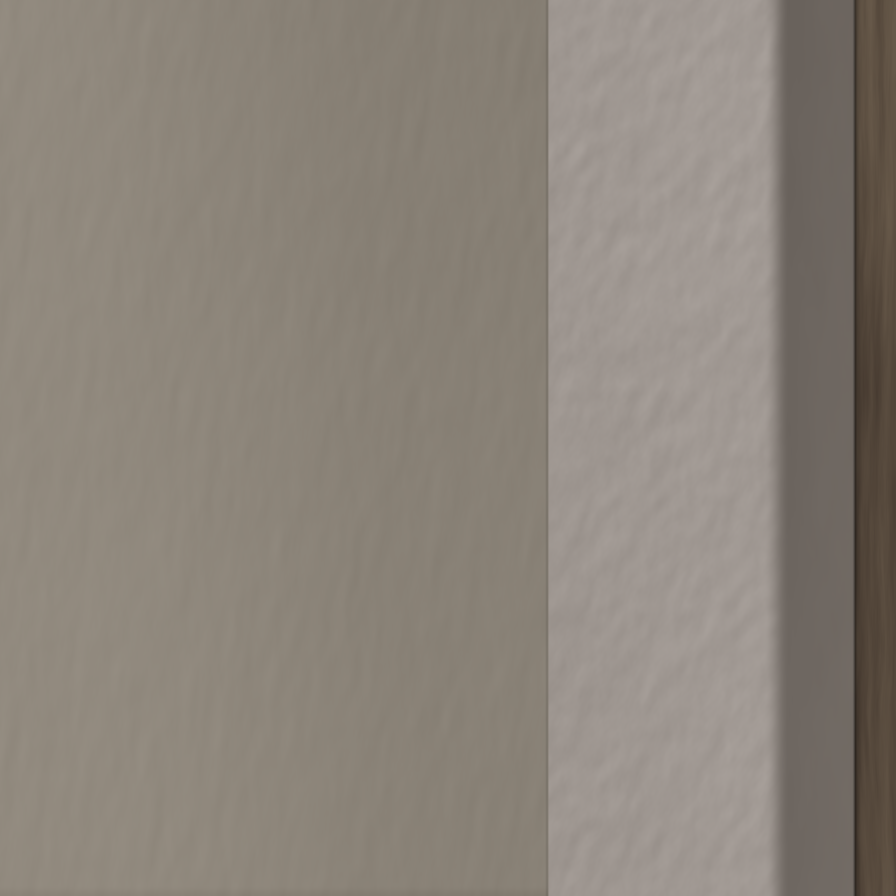
A Shadertoy shader for this texture:

```glsl
// Plastered wall beside a pale rounded post, its shaded side and a strip of dark wood.

float hash(vec2 p) {
    return fract(sin(dot(p, vec2(127.1, 311.7))) * 43758.5453);
}

float valueNoise(vec2 p) {
    vec2 cell = floor(p);
    vec2 f = fract(p);
    f = f * f * (3.0 - 2.0 * f);
    float low = mix(hash(cell), hash(cell + vec2(1.0, 0.0)), f.x);
    float high = mix(hash(cell + vec2(0.0, 1.0)), hash(cell + vec2(1.0)), f.x);
    return mix(low, high, f.y);
}

// Layered noise centred on zero
float fbm(vec2 p) {
    float sum = 0.0;
    float amplitude = 0.5;
    for (int i = 0; i < 4; i++) {
        sum += amplitude * (valueNoise(p) - 0.5);
        p = p * 2.03 + vec2(17.3, 9.1);
        amplitude *= 0.5;
    }
    return sum;
}

// Side-lit bumps: the height slope along a step in noise space
float relief(vec2 p, vec2 lightStep) {
    return fbm(p + lightStep) - fbm(p - lightStep);
}

// Slants vertical grain to the right as it rises
vec2 slant(vec2 p, float amount) {
    return vec2(p.x - amount * p.y, p.y);
}

float edge(float x, float position, float softness) {
    return smoothstep(position - softness, position + softness, x);
}

vec3 wallColor(vec2 uv, float seam) {
    float across = uv.x / seam;
    float shade = smoothstep(0.0, 0.85, across + 0.22 * (uv.y - 0.5));
    vec3 color = mix(vec3(0.572, 0.542, 0.498), vec3(0.531, 0.502, 0.459), shade);
    color += 0.012 * (0.5 - uv.y) * across;
    vec2 grain = slant(uv, 0.12) * vec2(75.0, 20.0);
    color += 0.024 * relief(grain, vec2(0.35, -0.1));
    color += 0.012 * fbm(uv * vec2(7.0, 4.0));
    return color - 0.025 * smoothstep(0.012, 0.0, uv.y);
}

vec3 postColor(vec2 uv, float seam) {
    vec3 color = mix(vec3(0.618, 0.588, 0.565), vec3(0.632, 0.602, 0.580), edge(uv.x, seam + 0.12, 0.12));
    vec2 bumps = slant(uv, 0.3) * vec2(62.0, 34.0);
    color += 0.055 * relief(bumps, vec2(0.3, -0.2));
    return color + 0.018 * fbm(uv * vec2(12.0, 7.0));
}

vec3 sideColor(vec2 uv, float corner, float woodEdge) {
    float across = clamp((uv.x - corner) / (woodEdge - corner), 0.0, 1.0);
    vec3 color = mix(vec3(0.418, 0.391, 0.368), vec3(0.440, 0.411, 0.386), across);
    color += 0.022 * (0.5 - uv.y);
    return color + 0.014 * fbm(uv * vec2(60.0, 16.0));
}

vec3 woodColor(vec2 uv, float woodEdge) {
    float across = clamp((uv.x - woodEdge) / (1.0 - woodEdge), 0.0, 1.0);
    float warp = 0.012 * fbm(uv * vec2(6.0, 5.0));
    float streaks = fbm(vec2((uv.x + warp) * 110.0, uv.y * 5.0));
    float fibres = fbm(vec2((uv.x + warp) * 240.0, uv.y * 14.0));
    float light = 0.38 + 0.22 * across + 0.9 * streaks + 0.35 * fibres;
    light += 0.35 * edge(uv.y, 0.68, 0.14) - 0.15 * edge(uv.y, 0.5, 0.1) * (1.0 - across);
    vec3 color = mix(vec3(0.265, 0.218, 0.180), vec3(0.400, 0.345, 0.285), clamp(light, 0.0, 1.0));
    return color * mix(0.78, 1.0, smoothstep(0.0, 0.18, across));
}

void mainImage(out vec4 fragColor, in vec2 fragCoord) {
    vec2 uv = fragCoord / iResolution.xy;
    float pixel = 1.0 / iResolution.x;
    float seam = 0.612;
    float corner = 0.867;
    float woodEdge = 0.954;

    // Surfaces from left to right, with a soft turn at the post corner
    vec3 color = mix(wallColor(uv, seam), postColor(uv, seam), edge(uv.x, seam, pixel));
    color = mix(color, sideColor(uv, corner, woodEdge), edge(uv.x, corner, 0.014));
    color = mix(color, woodColor(uv, woodEdge), edge(uv.x, woodEdge, pixel));

    // Thin contact shadows where surfaces meet
    color *= 1.0 - 0.10 * smoothstep(0.0025, 0.0, abs(uv.x - seam + 0.0015));
    color *= 1.0 - 0.30 * smoothstep(0.003, 0.0, abs(uv.x - woodEdge));

    fragColor = vec4(color, 1.0);
}
```
